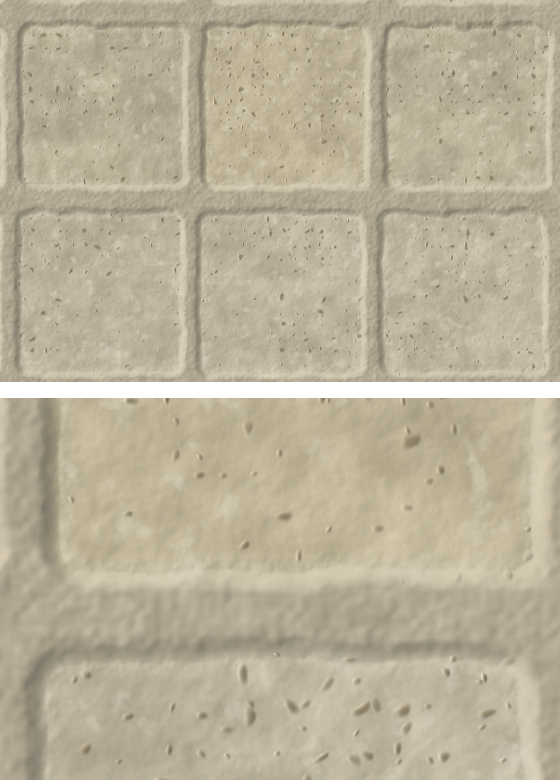
Top, the full canvas; bottom, a detail of the centre.
Reproduce this texture procedurally as a WebGL 2 fragment shader.

```glsl
#version 300 es
precision highp float;

uniform vec2 u_resolution;
out vec4 outColor;

// Layout, in units of the canvas height
const vec2 PITCH = vec2(0.4775, 0.490);
const vec2 FIRST_CENTER = vec2(0.2605, 0.232);
const vec2 HALF_SIZE = vec2(0.2185, 0.2165);
const float ROW_SHIFT = 0.009;
const float CORNER = 0.036;
const vec2 LIGHT = vec2(0.84, -0.54);

const vec3 GROUT = vec3(0.695, 0.655, 0.572);
const vec3 BEIGE = vec3(0.750, 0.714, 0.628);
const vec3 HONEY = vec3(0.748, 0.706, 0.592);
const vec3 GREY = vec3(0.672, 0.632, 0.548);
const vec3 PIT = vec3(0.500, 0.450, 0.350);
const vec3 CREAM = vec3(0.850, 0.822, 0.752);

float hash(vec2 p) {
    vec3 q = fract(p.xyx * vec3(0.1031, 0.1030, 0.0973));
    q += dot(q, q.yzx + 33.33);
    return fract((q.x + q.y) * q.z);
}

float noise(vec2 p) {
    vec2 i = floor(p), f = fract(p);
    f = f * f * (3.0 - 2.0 * f);
    float low = mix(hash(i), hash(i + vec2(1, 0)), f.x);
    float high = mix(hash(i + vec2(0, 1)), hash(i + vec2(1, 1)), f.x);
    return mix(low, high, f.y);
}

float fbm(vec2 p) {
    float sum = 0.0, amp = 0.5;
    for (int i = 0; i < 4; i++) {
        sum += amp * noise(p);
        p = mat2(1.6, 1.2, -1.2, 1.6) * p + 7.3;
        amp *= 0.5;
    }
    return sum / 0.9375;
}

vec2 tileId(vec2 p) {
    float row = floor((p.y - FIRST_CENTER.y) / PITCH.y + 0.5);
    float x = p.x - FIRST_CENTER.x - ROW_SHIFT * row;
    return vec2(floor(x / PITCH.x + 0.5), row);
}

// Signed distance to the tumbled outline of the nearest tile
float tileDistance(vec2 p) {
    vec2 id = tileId(p);
    vec2 q = p - FIRST_CENTER - id * PITCH - vec2(ROW_SHIFT * id.y, 0.0);
    q += 0.006 * (vec2(hash(id + 3.1), hash(id + 8.7)) - 0.5);
    float chips = smoothstep(0.5, 0.85, noise(p * 19.0 + id * 5.0));
    float wobble = 0.015 * (fbm(p * 16.0 + id * 9.0) - 0.5);
    vec2 d = abs(q) - HALF_SIZE + CORNER;
    float box = length(max(d, 0.0)) + min(max(d.x, d.y), 0.0) - CORNER;
    return box + wobble + 0.009 * chips * smoothstep(0.12, 0.2, q.y);
}

float tileMask(vec2 p) {
    return 1.0 - smoothstep(-0.012, 0.009, tileDistance(p));
}

// Scattered soft oval holes, at most one per cell
float pits(vec2 p, float cells, float density) {
    p = p * cells + 0.22 * vec2(noise(p * 75.0), noise(p * 75.0 + 40.0));
    vec2 id = floor(p);
    vec2 q = fract(p) - mix(vec2(0.34), vec2(0.66), vec2(hash(id), hash(id + 17.0)));
    float angle = 3.14159 * hash(id + 31.0);
    float c = cos(angle), s = sin(angle);
    q = mat2(c, s, -s, c) * q * vec2(1.0, 1.6);
    float radius = mix(0.16, 0.34, pow(hash(id + 53.0), 2.0));
    float present = step(hash(id + 71.0), density);
    return present * (1.0 - smoothstep(0.2 * radius, radius, length(q)));
}

float allPits(vec2 p) {
    float density = 0.10 + 0.45 * smoothstep(0.35, 0.75, noise(p * 8.0 + 4.0));
    return max(pits(p, 29.0, density), 0.7 * pits(p + 3.7, 45.0, 0.75 * density));
}

// Relief of stone and sandy grout
float height(vec2 p) {
    float mask = tileMask(p);
    float sand = 0.0030 * noise(p * 130.0) + 0.0026 * noise(p * 68.0 + 5.0);
    float stone = 0.0058 * fbm(p * 40.0) + 0.0010 * noise(p * 120.0);
    return 0.0125 * mask + mix(sand, stone - 0.0026 * allPits(p), mask);
}

vec3 stoneColor(vec2 p, vec2 id) {
    float upper = clamp(id.y, 0.0, 1.0);
    float honey = upper * max(0.0, 1.0 - 0.6 * abs(id.x - 1.0));
    float cloud = fbm(p * vec2(7.0, 9.0) + id * 3.0);
    float veil = mix(0.35, 0.75, upper) * mix(0.8, 1.1, hash(id + 2.0)) * (1.0 - 0.45 * honey);
    vec3 color = mix(mix(BEIGE, HONEY, honey), GREY, veil * smoothstep(0.3, 0.72, cloud));
    color += 0.13 * (fbm(p * 28.0 + 11.0) - 0.5);
    float fleck = smoothstep(0.60, 0.80, fbm(p * 42.0 + 23.0));
    color = mix(color, CREAM, 0.45 * fleck);
    return mix(color, PIT, 0.72 * allPits(p));
}

void main() {
    vec2 p = gl_FragCoord.xy / u_resolution.y;
    float mask = tileMask(p);

    // Base colours
    vec3 grout = GROUT + 0.10 * (fbm(p * 40.0) - 0.5);
    vec3 color = mix(grout, stoneColor(p, tileId(p)), mask);

    // Slope shading and the shadow cast into the joints
    const float STEP = 0.0018;
    float base = height(p);
    vec2 slope = vec2(height(p + vec2(STEP, 0)), height(p + vec2(0, STEP))) - base;
    float shade = clamp(-dot(slope / STEP, LIGHT), -0.9, 0.9);
    float shadow = (1.0 - mask) * tileMask(p + 0.014 * LIGHT);
    color *= 1.0 + 0.18 * shade - 0.13 * shadow;

    // Pale worn rim
    float rim = smoothstep(-0.028, -0.009, tileDistance(p)) * mask;
    color = mix(color, CREAM, 0.55 * rim * smoothstep(-0.3, 0.35, shade));
    outColor = vec4(color, 1.0);
}
```
